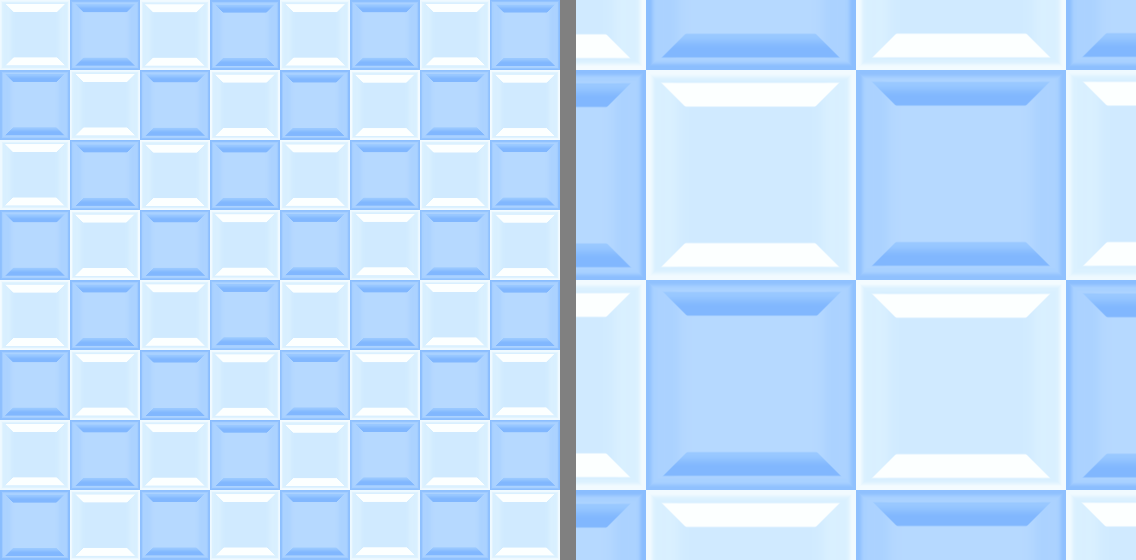
Left: the whole. Right: its middle third, enlarged.
Reproduce this pattern procedurally as a Shadertoy shader.

```glsl
const float TILES = 8.0;            // repeats across and down, even so it wraps
const float RIM_WIDTH = 0.014;      // thin line around each tile
const float RIM_FADE = 0.030;
const float BEVEL_START = 0.062;    // bevel span, measured from the tile edge
const float BEVEL_END = 0.175;
const float MITRE_GAP = 0.015;
const float SIDE_END = 0.235;       // where the soft side shading dies out
const float WOBBLE = 0.012;         // placement variation between tiles

const vec3 PALE_FACE = vec3(0.815, 0.918, 1.0);
const vec3 PALE_FRAME = vec3(0.860, 0.945, 1.0);
const vec3 PALE_SHINE = vec3(0.99, 1.0, 1.0);
const vec3 BLUE_FACE = vec3(0.715, 0.850, 1.0);
const vec3 BLUE_FRAME = vec3(0.660, 0.818, 1.0);
const vec3 BLUE_MID = vec3(0.600, 0.785, 1.0);
const vec3 BLUE_DEEP = vec3(0.505, 0.718, 0.995);

vec2 hash22(vec2 p) {
    vec3 q = fract(vec3(p.xyx) * vec3(0.1031, 0.1030, 0.0973));
    q += dot(q, q.yzx + 33.33);
    return fract((q.xx + q.yz) * q.zy);
}

// Coverage of the interval [lo, hi] with edges of the given softness
float band(float x, float lo, float hi, float soft) {
    return smoothstep(lo - soft, lo + soft, x)
         * (1.0 - smoothstep(hi - soft, hi + soft, x));
}

// Checker value: 0 on blue tiles, 1 on pale ones, smoothed at the borders
float checker(vec2 cell, vec2 edge, float px) {
    vec2 side = 1.0 - 2.0 * mod(cell, 2.0);
    vec2 wave = side * clamp(edge / (0.5 * px), 0.0, 1.0);
    return 0.5 - 0.5 * wave.x * wave.y;
}

void mainImage(out vec4 fragColor, in vec2 fragCoord) {
    vec2 grid = fragCoord / iResolution.xy * TILES;
    float px = TILES / min(iResolution.x, iResolution.y);
    vec2 cell = mod(floor(grid), TILES);
    vec2 local = fract(grid);
    vec2 edge = 0.5 - abs(local - 0.5);
    float pale = checker(cell, edge, px);

    // Each tile's relief sits slightly off centre
    vec2 rnd = hash22(cell + 1.0);
    vec2 relief = local + (rnd - 0.5) * WOBBLE;
    vec2 inset = 0.5 - abs(relief - 0.5);
    float isTop = step(0.5, relief.y);

    // Flat face inside a faintly shaded frame
    float frame = 1.0 - smoothstep(BEVEL_START - 0.02, BEVEL_START + 0.02,
                                   min(inset.x, inset.y));
    float sides = 1.0 - smoothstep(BEVEL_START, SIDE_END, inset.x);
    float groove = band(inset.x, 0.10, 0.155, 0.02);
    float shade = max(frame, sides * 0.8 + groove * 0.2);
    vec3 paleColor = mix(PALE_FACE, PALE_FRAME, shade);
    vec3 blueColor = mix(BLUE_FACE, BLUE_FRAME, shade);

    // Mitred bevels along the top and bottom
    float soft = max(0.5 * px, 0.006);
    float mitre = smoothstep(-soft, soft, inset.x - inset.y - MITRE_GAP);
    float bevel = mitre * band(inset.y, BEVEL_START, BEVEL_END, soft);
    float depth = clamp((inset.y - BEVEL_START) / (BEVEL_END - BEVEL_START), 0.0, 1.0);
    float deep = smoothstep(0.05, 0.65, mix(1.0 - depth, depth, isTop));
    paleColor = mix(paleColor, PALE_SHINE, bevel);
    blueColor = mix(blueColor, mix(BLUE_MID, BLUE_DEEP, deep), bevel);

    // Thin rim, a little different in strength on every tile
    float rimWidth = RIM_WIDTH * mix(0.7, 1.3, rnd.x);
    float rim = 1.0 - smoothstep(rimWidth, rimWidth + RIM_FADE, min(edge.x, edge.y));
    rim *= mix(0.75, 1.0, rnd.y);
    paleColor = mix(paleColor, PALE_SHINE, rim * 0.75);
    blueColor = mix(blueColor, BLUE_DEEP, rim * 0.8);

    fragColor = vec4(mix(blueColor, paleColor, pale), 1.0);
}
```
